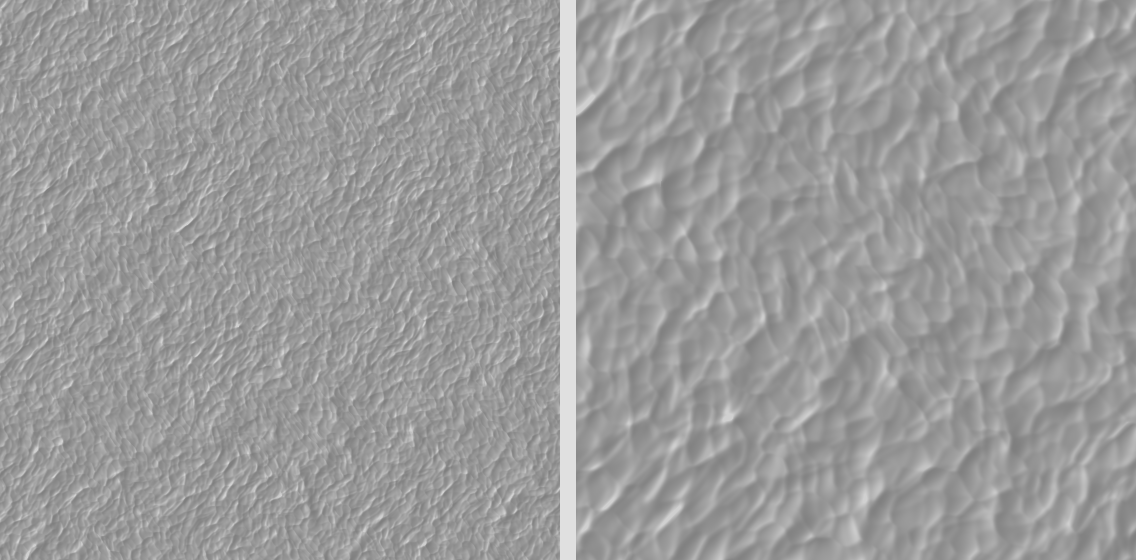
Left: the whole. Right: its middle third, enlarged.
This texture is drawn by a WebGL 2 fragment shader. Its source:

```glsl
#version 300 es
precision highp float;

uniform vec2 u_resolution;
out vec4 fragColor;

const float BASE_TONE = 0.597;
const float CONTRAST = 0.066;
const float HIGHLIGHT_BIAS = 0.16;
const float MAX_SLOPE = 2.4;
const vec2 LIGHT_DIR = vec2(-0.89, 0.456);
const float SAMPLE_STEP = 0.0016;

const vec2 ACROSS_GRAIN = vec2(0.85, -0.53);
const vec2 ALONG_GRAIN = vec2(0.53, 0.85);
const float GRAIN_STRETCH = 0.88;

const int GRAIN_LAYERS = 4;
const float GRAIN_FREQ[4] = float[4](13.0, 30.0, 57.0, 98.0);
const float GRAIN_WEIGHT[4] = float[4](0.24, 0.42, 0.8, 0.95);
const float CELL_SOFTNESS = 11.0;

const int CREASE_LAYERS = 2;
const float CREASE_FREQ[2] = float[2](7.0, 15.0);
const float CREASE_HEIGHT[2] = float[2](0.008, 0.003);
const float CREASE_WIDTH = 0.09;

const float RIPPLE_FREQ = 90.0;
const float RIPPLE_HEIGHT = 0.0004;
const float TAU = 6.2831853;

vec2 hash2(vec2 p) {
  vec3 q = fract(vec3(p.xyx) * vec3(0.1031, 0.1030, 0.0973));
  q += dot(q, q.yzx + 33.33);
  return fract((q.xx + q.yz) * q.zy);
}

// x: soft squared distance to the nearest point, y: gap to the second nearest
vec2 cells(vec2 p) {
  vec2 id = floor(p);
  vec2 local = p - id;
  float sum = 0.0;
  float nearest = 8.0;
  float second = 8.0;
  for (int j = -1; j <= 1; j++) {
    for (int i = -1; i <= 1; i++) {
      vec2 cell = vec2(float(i), float(j));
      vec2 offset = cell + hash2(id + cell) - local;
      float d2 = dot(offset, offset);
      sum += exp(-CELL_SOFTNESS * d2);
      second = min(second, max(nearest, d2));
      nearest = min(nearest, d2);
    }
  }
  return vec2(-log(sum) / CELL_SOFTNESS, sqrt(second) - sqrt(nearest));
}

// Layered sines bend the cell borders into irregular wrinkles
vec2 warp(vec2 p) {
  p += 0.010 * sin(p.yx * vec2(23.0, 19.0) + vec2(0.7, 2.1));
  p += 0.003 * sin((p.yx + 0.6 * p) * vec2(61.0, 53.0) + vec2(4.2, 1.3));
  p += 0.0013 * sin((p.yx - 0.7 * p) * vec2(157.0, 173.0) + vec2(2.6, 5.0));
  return p;
}

// Slow variation between 0 and 1
float patches(vec2 p) {
  float s = sin(p.x * 11.0 + 2.0 * sin(p.y * 7.0 + 1.0));
  s += sin(p.y * 13.0 - 2.0 * sin(p.x * 9.0 + 4.0));
  return smoothstep(-1.0, 1.6, s);
}

float surfaceHeight(vec2 p) {
  vec2 bent = warp(p);
  vec2 grain = vec2(dot(bent, ACROSS_GRAIN), dot(bent, ALONG_GRAIN) * GRAIN_STRETCH);
  float height = 0.0;
  float phase = 0.0;

  // Coarse to fine cellular bumps, alternating the grain and upright axes
  for (int i = 0; i < GRAIN_LAYERS; i++) {
    vec2 shift = vec2(37.3, 51.7) * float(i + 1);
    vec2 axes = i % 2 == 0 ? grain : bent * vec2(1.0, GRAIN_STRETCH);
    float dome = cells(axes * GRAIN_FREQ[i] + shift).x;
    height += GRAIN_WEIGHT[i] / GRAIN_FREQ[i] * dome;
    phase += dome;
  }

  // Raised creases that fade in and out
  for (int i = 0; i < CREASE_LAYERS; i++) {
    float fade = patches(p * float(i + 1) + 0.37 * float(i));
    float gap = cells(bent * CREASE_FREQ[i] + 17.9).y / CREASE_WIDTH;
    height += CREASE_HEIGHT[i] * fade * exp(-gap * gap);
  }

  // Thin upright striations, broken up by the bumps
  float ripple = sin(TAU * RIPPLE_FREQ * bent.x + 5.0 * phase);
  height += RIPPLE_HEIGHT * patches(p.yx * 1.7 + 2.3) * ripple;
  return height;
}

void main() {
  vec2 p = gl_FragCoord.xy / u_resolution.y;

  // Relief shading from the slope facing the light
  vec2 reach = LIGHT_DIR * SAMPLE_STEP;
  float slope = (surfaceHeight(p - reach) - surfaceHeight(p + reach)) / (2.0 * SAMPLE_STEP);
  slope = clamp(slope, -MAX_SLOPE, MAX_SLOPE);

  float tone = BASE_TONE + CONTRAST * (slope + HIGHLIGHT_BIAS * slope * slope);
  fragColor = vec4(vec3(tone), 1.0);
}
```
